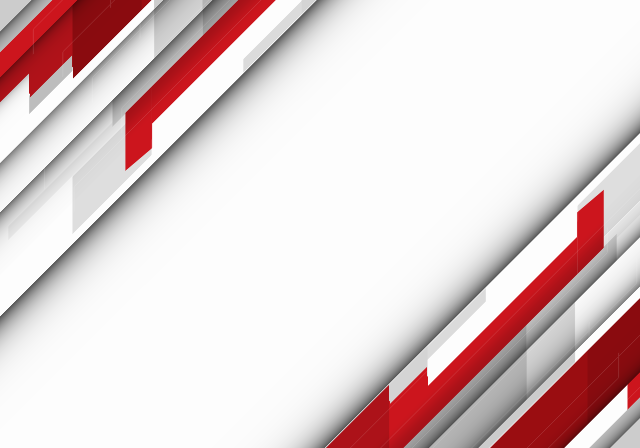
Write a WebGL 1 fragment shader that draws this background.

```glsl
precision highp float;
// Diagonal red, white and gray panels with soft shadows in two opposite corners.
uniform vec2 u_resolution;

const vec2 GRID = vec2(768.0, 538.0);
const vec3 WHITE = vec3(0.992);
const vec3 RED = vec3(0.77, 0.08, 0.11);
const vec3 DARK_RED = vec3(0.54, 0.045, 0.06);

float soft; // half width of a smoothed edge, in grid units

float above(float v, float edge) {
  return smoothstep(edge - soft, edge + soft, v);
}

float band(float v, float lo, float hi) {
  return above(v, lo) * (1.0 - above(v, hi));
}

// Shadow that starts at an edge and fades outward.
float shadow(float v, float edge, float reach) {
  return above(v, edge) * exp(-max(v - edge, 0.0) / reach);
}

// Outer strip: white panel, gray plates and the red bar with its hooked end.
vec3 outerStrip(vec3 col, float x, float s) {
  col = mix(col, WHITE, 1.0 - above(s, 380.0));
  col = mix(col, vec3(0.94), band(x, 10.0, 150.0) * band(s, 282.0, 298.0));
  col = mix(col, vec3(0.87), band(x, 87.0, 182.0) * band(s, 299.0, 368.0));
  col = mix(col, vec3(0.86), above(x, 292.0) * band(s, 363.0, 379.0));
  col = mix(col, vec3(0.83), above(x, 362.0) * band(s, 330.0, 379.0));
  col = mix(col, vec3(0.82), band(x, 135.0, 243.0) * band(s, 255.0, 287.0));
  col = mix(col, vec3(0.70), above(x, 243.0) * band(s, 255.0, 287.0));
  col *= 1.0 - 0.58 * shadow(s, 255.0, 17.0) * (1.0 - above(s, 330.0));

  float rim = mix(331.0, 355.0, above(x, 362.0));
  rim = mix(rim, 379.0, above(x, 408.0));
  float bar = above(x, 182.0) * band(s, 286.0, rim);
  float hook = band(x, 150.5, 182.5) * band(s, 286.0, 333.0 + 0.15 * x);
  vec3 red = RED * mix(0.84, 1.04, smoothstep(286.0, 325.0, s));
  red *= 1.0 - 0.16 * above(x, 408.0);
  return mix(col, red, max(bar, hook));
}

// Middle strip: white panel that gives way to gray plates.
vec3 middleStrip(vec3 col, float x, float s) {
  vec3 plate = vec3(mix(0.84, 0.72, above(x, 243.0)));
  plate = mix(WHITE, plate, above(x, 185.0));
  plate *= 1.0 - 0.52 * shadow(s, 196.0, 17.0);
  plate = mix(plate, vec3(0.80), above(x, 185.0) * band(s, 182.0, 196.0));
  return mix(col, plate, 1.0 - above(s, 255.0));
}

// Inner strip: stepped red panels, white wedges and the gray corner.
vec3 innerStrip(vec3 col, float x, float s) {
  vec3 base = WHITE * (1.0 - 0.25 * shadow(s, 123.0, 9.0));
  base = mix(base, vec3(0.74), band(x, 35.0, 87.0) * band(s, 150.0, 172.0));
  col = mix(col, base, 1.0 - above(s, 183.0));

  float rim = mix(123.0, 153.0, above(x, 35.0));
  rim = mix(rim, 182.0, above(x, 87.0));
  vec3 red = mix(RED * 0.9, DARK_RED, above(x, 87.0));
  red = mix(red, DARK_RED * 1.12, above(x, 170.0));
  red *= 1.0 - 0.45 * shadow(s, 92.0, 11.0);
  col = mix(col, red, band(s, 60.0, rim));

  vec3 wedge = mix(RED * 1.04, WHITE, above(x, 122.0));
  col = mix(col, wedge, band(s, 62.0, 93.0));
  vec3 corner = vec3(0.80) * (1.0 - 0.55 * shadow(s, 38.0, 14.0));
  return mix(col, corner, 1.0 - above(s, 63.0));
}

// Thin bright traces along the panels, with a few upright ones across them.
float traces(float x, float s) {
  float lines = 0.0;
  for (int i = 0; i < 9; i++) {
    float k = float(i);
    float lane = 75.0 + k * 34.0 + 7.0 * sin(k * 2.7);
    float start = 40.0 + 150.0 * fract(k * 0.618);
    float along = band(s, lane - 0.5, lane + 0.5) * above(x, start);
    float upright = band(x, start - 0.5, start + 0.5) * band(s, lane, lane + 30.0);
    lines = max(lines, max(along, upright));
  }
  return lines;
}

void main() {
  vec2 p = gl_FragCoord.xy / u_resolution * GRID;
  p.y = GRID.y - p.y;
  soft = 0.7 * GRID.x / u_resolution.x;

  // The lower right corner is the same design, turned half round and slid along.
  if (p.x + p.y > 654.0) p = vec2(875.0, 433.0) - p;
  float x = p.x;
  float s = p.x + p.y; // distance across the strips

  vec3 col = WHITE * (1.0 - 0.68 * shadow(s, 380.0, 23.0));
  col = outerStrip(col, x, s);
  col = middleStrip(col, x, s);
  col = innerStrip(col, x, s);
  col += 0.14 * traces(x, s) * (1.0 - col);
  gl_FragColor = vec4(col, 1.0);
}
```
